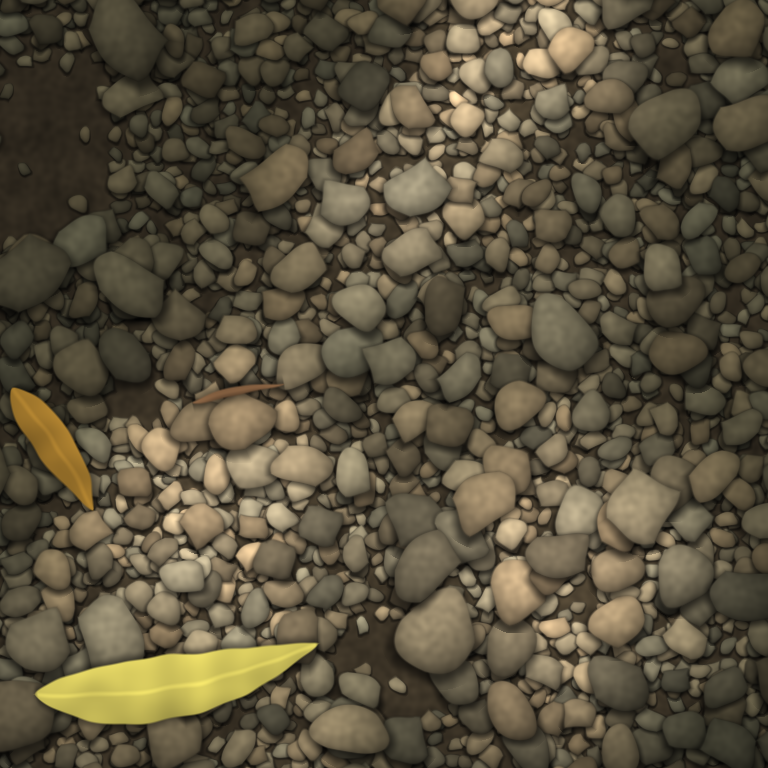
A Shadertoy shader for this texture:

```glsl
// Draws a bed of river pebbles in dappled sunlight with two fallen leaves and a twig.

vec3 hash3(vec2 p) {
    vec3 q = fract(p.xyx * vec3(.1031, .1030, .0973));
    q += dot(q, q.yxz + 33.33);
    return fract((q.xxy + q.yzz) * q.zyx);
}

float corner(vec2 cell, vec2 offset) {
    return dot(hash3(cell).xy * 2. - 1., offset);
}

// Gradient noise, about -0.6 to 0.6
float noise(vec2 p) {
    vec2 i = floor(p), f = p - i, u = f * f * (3. - 2. * f), e = vec2(1, 0);
    return mix(mix(corner(i, f), corner(i + e, f - e), u.x),
               mix(corner(i + e.yx, f - e.yx), corner(i + 1., f - 1.), u.x), u.y);
}

// Soft round spot
float blob(vec2 p, vec2 center, vec2 radius) {
    vec2 q = (p - center) / radius;
    float s = max(1. - .35 * dot(q, q), 0.);
    return s * s;
}

// Sunlight: a diagonal shade edge and a few bright patches
float sunlight(vec2 p) {
    float lit = smoothstep(-.12, .12, p.x + .03 - .75 * (p.y - .22));
    float patches = blob(p, vec2(.67, .93), vec2(.13, .12))
                  + .8 * blob(p, vec2(.52, .77), vec2(.11))
                  + .95 * blob(p, vec2(.29, .32), vec2(.16, .17))
                  + .95 * blob(p, vec2(.74, .25), vec2(.2, .16));
    float dim = .32 * (1. - smoothstep(.65, 1., p.x));
    return clamp(lit * (dim + .75 * patches + .3 * noise(p * 9.)), 0., 1.);
}

// Patches where the earth shows
float bareSoil(vec2 p) {
    return smoothstep(.25, .65, blob(p, vec2(.05, .8), vec2(.11, .14))
         + .8 * blob(p, vec2(.51, .12), vec2(.09, .08))
         + .6 * blob(p, vec2(.17, .49), vec2(.07, .06)));
}

// One stone with its contact shadow
void pebble(inout vec3 col, vec2 p, vec2 id, float size, float share, vec3 light) {
    vec3 place = hash3(id + size * 977.);
    vec2 center = (id + .5 + .56 * (place.xy - .5)) * size;
    vec3 form = hash3(id + size * 613. + 51.7), tone = fract(form.yzx * 7.);
    float radius = size * mix(.4, .58, form.x);
    vec2 local = (p - center) / radius;
    if (dot(local, local) > 2. || place.z > share * (1. - .93 * bareSoil(center))) return;

    // Rounded, slightly lumpy outline
    float angle = (form.y - .5) * 2.8, c = cos(angle), s = sin(angle);
    vec2 q = mat2(c, -s, s, c) * local * vec2(1, mix(1., 1.6, form.z));
    q += .12 * sin(q.yx * 2.7 + form.zx * 20.);
    float d = mix(length(q), 1.1 * max(abs(q.x), abs(q.y)), .6 * tone.z);
    col *= 1. - .6 * (1. - smoothstep(.85, 1.3, d + .15 * local.y));

    // Dome shading with light from the upper left
    float dome = sqrt(max(1. - d * d, 0.));
    float shade = .58 + .4 * dome + .22 * dot(local, vec2(-.35, .85));
    vec3 stone = mix(vec3(.54, .52, .44), vec3(.63, .55, .43), tone.x);
    stone *= mix(.72, 1.25, tone.y) * shade * light;
    float blur = .0022 / radius;
    col = mix(col, stone, 1. - smoothstep(1. - blur, 1. + blur, d));
}

// Tapered blade from a to b with a shadow and a midrib
void leaf(inout vec3 col, vec2 p, vec2 a, vec2 b, float width, float bend, vec3 tint, float ripple) {
    vec2 axis = normalize(b - a);
    float t = dot(p - a, axis) / length(b - a), arch = clamp(4. * t * (1. - t), 0., 1.);
    float y = dot(p - a, vec2(-axis.y, axis.x)) - bend * arch + .006 * ripple;
    float edge = abs(y) - width * pow(arch, .75) * (1.25 - .6 * t);
    float along = smoothstep(-.01, .015, t) * (1. - smoothstep(.985, 1.01, t));
    col *= 1. - .5 * along * (1. - smoothstep(-.004, .014, edge));
    vec3 blade = tint * (.97 + .13 * y / width + .2 * ripple);
    blade *= 1. + .12 * (1. - smoothstep(0., .005, abs(y)));
    col = mix(col, blade, along * (1. - smoothstep(-.002, .002, edge)));
}

void mainImage(out vec4 fragColor, in vec2 fragCoord) {
    vec2 p = fragCoord / iResolution.y;
    float sun = sunlight(p), ripple = noise(p * 25.), grain = noise(p * 90.);

    // Damp earth
    vec3 col = vec3(.2, .172, .128) * (1. + .3 * ripple + .25 * grain) * (.9 + .6 * sun);

    // Grit first, then larger and sparser stones
    vec3 light = mix(vec3(.53, .54, .5), vec3(1.3, 1.27, 1.24), sun) * (1. + .16 * grain + .1 * ripple);
    float size = .024;
    for (int layer = 0; layer < 5; layer++) {
        vec2 grid = floor(p / size - .5);
        for (int k = 0; k < 4; k++)
            pebble(col, p, grid + vec2(k % 2, k / 2), size, .97 - .2 * float(layer), light);
        size *= 1.43;
    }

    // Twig, amber leaf, yellow leaf
    leaf(col, p, vec2(.25, .476), vec2(.37, .5), .006, .003, vec3(.47, .34, .23), ripple);
    leaf(col, p, vec2(.015, .495), vec2(.122, .335), .026, .006, vec3(.62, .46, .17), ripple);
    leaf(col, p, vec2(.045, .095), vec2(.415, .162), .043, -.022, vec3(.82, .77, .36), ripple);

    fragColor = vec4(clamp(col, 0., 1.), 1.);
}
```
